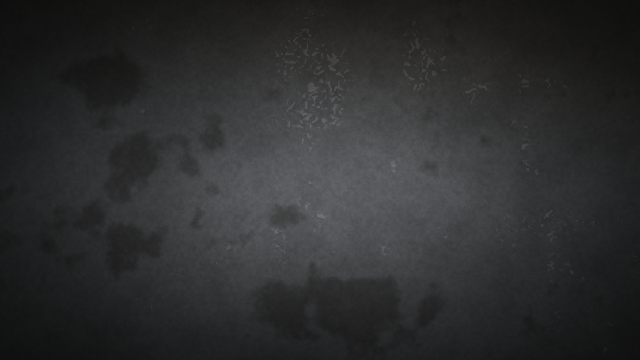
Write a WebGL 1 fragment shader that draws this texture.

```glsl
precision highp float;

uniform vec2 u_resolution;

const vec2 GLOW_CENTER = vec2(0.51, 0.48);
const float GLOW_FALLOFF = 5.5;
const float GLOW_STRENGTH = 0.315;
const float EDGE_LEVEL = 0.036;
const float STAIN_DEPTH = 0.30;
const float MOTTLE_DEPTH = 0.20;
const float GRAIN_DEPTH = 0.09;
const float FLECK_SCALE = 135.0;
const float FLECK_STRENGTH = 0.50;
const vec3 COOL_TINT = vec3(0.975, 1.0, 1.03);
const vec3 WARM_TINT = vec3(1.02, 1.0, 0.96);

float hash(vec2 p) {
  vec3 q = fract(p.xyx * vec3(0.1031, 0.1030, 0.0973));
  q += dot(q, q.yzx + 33.33);
  return fract((q.x + q.y) * q.z);
}

float noise(vec2 p) {
  vec2 cell = floor(p);
  vec2 f = fract(p);
  f = f * f * (3.0 - 2.0 * f);
  float low = mix(hash(cell), hash(cell + vec2(1.0, 0.0)), f.x);
  float high = mix(hash(cell + vec2(0.0, 1.0)), hash(cell + 1.0), f.x);
  return mix(low, high, f.y);
}

float fbm(vec2 p) {
  float sum = 0.0;
  float weight = 0.5;
  for (int i = 0; i < 5; i++) {
    sum += weight * noise(p);
    p = mat2(1.6, 1.2, -1.2, 1.6) * p + 17.3;
    weight *= 0.5;
  }
  return sum / 0.96875;
}

// Soft elliptical region in normalized canvas coordinates
float blob(vec2 uv, vec2 center, vec2 radius) {
  vec2 d = (uv - center) / radius;
  return exp(-dot(d, d));
}

float stainRegions(vec2 uv) {
  float s = blob(uv, vec2(0.53, 0.13), vec2(0.14, 0.10));
  s += 0.9 * blob(uv, vec2(0.17, 0.79), vec2(0.055, 0.08));
  s += 0.8 * blob(uv, vec2(0.22, 0.57), vec2(0.07, 0.08));
  s += 0.6 * blob(uv, vec2(0.17, 0.32), vec2(0.14, 0.12));
  s += 0.5 * blob(uv, vec2(0.33, 0.66), vec2(0.11, 0.15));
  s += 0.45 * blob(uv, vec2(0.455, 0.40), vec2(0.03, 0.06));
  s += 0.4 * blob(uv, vec2(0.73, 0.68), vec2(0.10, 0.10));
  return s;
}

float fleckRegions(vec2 uv) {
  float s = blob(uv, vec2(0.48, 0.83), vec2(0.06, 0.13));
  s += blob(uv, vec2(0.67, 0.81), vec2(0.05, 0.07));
  s += 0.8 * blob(uv, vec2(0.51, 0.66), vec2(0.06, 0.12));
  s += 0.7 * blob(uv, vec2(0.78, 0.74), vec2(0.06, 0.10));
  s += 0.55 * blob(uv, vec2(0.52, 0.38), vec2(0.17, 0.22));
  s += 0.5 * blob(uv, vec2(0.88, 0.40), vec2(0.11, 0.28));
  s += 0.4 * blob(uv, vec2(0.62, 0.90), vec2(0.24, 0.12));
  s += 0.3 * blob(uv, vec2(0.30, 0.27), vec2(0.12, 0.12));
  return s;
}

void main() {
  vec2 uv = gl_FragCoord.xy / u_resolution;
  vec2 p = gl_FragCoord.xy / u_resolution.y;

  // Central light and vignette
  vec2 fromGlow = uv - GLOW_CENTER;
  float light = EDGE_LEVEL + GLOW_STRENGTH * exp(-GLOW_FALLOFF * dot(fromGlow, fromGlow));

  // Broad mottling and ragged dark stains
  float broad = fbm(p * 5.0 + 4.7);
  float ragged = fbm(p * 15.0 + 31.0);
  float stain = smoothstep(0.25, 0.75, stainRegions(uv) + (ragged - 0.5) * 1.5 + (broad - 0.5) * 0.5);
  float value = light * (1.03 + MOTTLE_DEPTH * (broad - 0.5) + MOTTLE_DEPTH * (ragged - 0.5));
  value *= 1.0 - STAIN_DEPTH * stain;

  // Fine surface grain
  float grain = noise(p * 210.0) + noise(p * 95.0 + 53.0) - 1.0;
  value *= 1.0 + GRAIN_DEPTH * grain;

  // Pale flecks gathered in worn patches
  float patches = fleckRegions(uv) + (fbm(p * 13.0 + 71.0) - 0.5) * 2.2;
  float cover = smoothstep(0.2, 1.1, patches) * (1.0 - 0.6 * stain);
  vec2 warp = vec2(noise(p * 60.0), noise(p * 60.0 + 19.0));
  float fleck = noise(p * FLECK_SCALE + warp * 2.0);
  float threshold = mix(0.92, 0.58, cover);
  fleck = smoothstep(threshold, threshold + 0.22, fleck) * cover;
  value += FLECK_STRENGTH * fleck * (0.35 * light + 0.06);

  // Cool middle and left, warmer upper right and stains
  float warmth = smoothstep(0.55, 1.0, uv.y + 0.25 * (uv.x - 0.5));
  vec3 tint = mix(COOL_TINT, WARM_TINT, clamp(warmth + 0.4 * stain, 0.0, 1.0));
  gl_FragColor = vec4(clamp(value * tint, 0.0, 1.0), 1.0);
}
```
